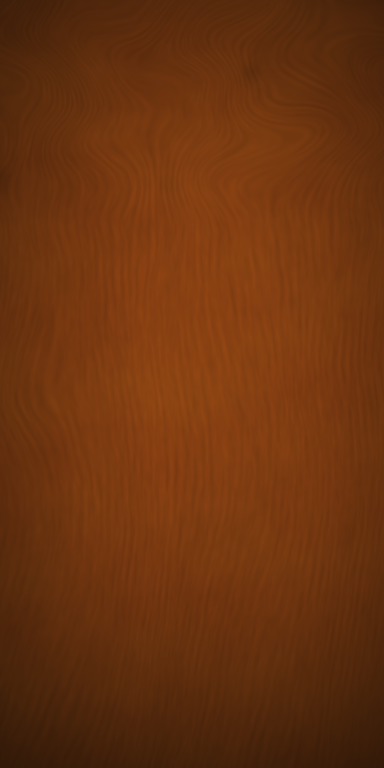
Reproduce this texture procedurally as a Shadertoy shader.

```glsl
#define GLOW_CENTER vec2(0.52, 0.54)
#define GLOW_COLOR vec3(0.545, 0.257, 0.072)
#define SHADE_COLOR vec3(0.035, 0.026, 0.013)
#define GRAIN_LINES 46.0
#define GRAIN_DEPTH 0.030
#define FIBRE_DEPTH 0.075
#define MOTTLE_DEPTH 0.07
#define WARP 0.09

const float TAU = 6.2831853;

// Knots: position in width units, then radius
const vec3 KNOTS[4] = vec3[4](
    vec3(0.00, 1.53, 0.045), vec3(0.65, 1.81, 0.035),
    vec3(0.04, 0.98, 0.130), vec3(0.52, 1.56, 0.110));

vec2 hashGradient(vec2 cell) {
    vec3 q = fract(cell.xyx * vec3(0.1031, 0.1030, 0.0973));
    q += dot(q, q.yzx + 33.33);
    float angle = TAU * fract((q.x + q.y) * q.z);
    return vec2(cos(angle), sin(angle));
}

float gradientNoise(vec2 p) {
    vec2 cell = floor(p), f = fract(p);
    vec2 u = f * f * f * (f * (f * 6.0 - 15.0) + 10.0);
    vec2 e = vec2(0.0, 1.0);
    float a = dot(hashGradient(cell), f);
    float b = dot(hashGradient(cell + e.yx), f - e.yx);
    float c = dot(hashGradient(cell + e.xy), f - e.xy);
    float d = dot(hashGradient(cell + e.yy), f - e.yy);
    return mix(mix(a, b, u.x), mix(c, d, u.x), u.y);
}

float fbm(vec2 p) {
    float sum = 0.0, amp = 0.6;
    for (int i = 0; i < 4; i++) {
        sum += amp * gradientNoise(p);
        p = p * 2.03 + 17.1;
        amp *= 0.5;
    }
    return sum;
}

// Contours of this field are the grain lines
float grainField(vec2 p) {
    float swirl = smoothstep(1.25, 1.85, p.y);
    float lean = max(0.9 - p.y, 0.0);
    float field = p.x + 0.15 * lean * lean;
    field += WARP * gradientNoise(p * vec2(2.6, 1.4) + 4.7);
    field += swirl * (0.30 * gradientNoise(p * vec2(3.0, 5.0) + 9.2)
                    + 0.35 * (p.y - 1.25) * (0.6 - p.x));
    for (int i = 0; i < 4; i++) {
        vec2 offset = (p - KNOTS[i].xy) / KNOTS[i].z;
        field += 0.5 * KNOTS[i].z * exp(-dot(offset, offset) * 0.6);
    }
    return field + 0.006 * gradientNoise(p * vec2(14.0, 9.0));
}

// Soft light falling off toward the borders
float vignette(vec2 uv) {
    vec2 d2 = (uv - GLOW_CENTER) * (uv - GLOW_CENTER);
    return exp(-1.35 * d2.x - 1.5 * d2.y - 4.5 * d2.y * d2.y);
}

void mainImage(out vec4 fragColor, in vec2 fragCoord) {
    vec2 uv = fragCoord / iResolution.xy;
    vec2 p = uv * vec2(1.0, 2.0);
    float field = grainField(p);

    // Growth lines, faded where they become too dense to resolve
    float phase = field * GRAIN_LINES;
    float visible = 1.0 - smoothstep(0.25, 0.6, fwidth(phase));
    float patchy = 0.55 + 0.9 * gradientNoise(p * vec2(5.0, 3.0) + 31.0);
    float lines = sin(TAU * (phase + 0.6 * gradientNoise(p * vec2(9.0, 4.0))));
    float grain = GRAIN_DEPTH * lines * visible * patchy;

    // Fine pores stretched along the grain
    float fibre = gradientNoise(vec2(field * 85.0, p.y * 9.0))
                + 0.6 * gradientNoise(vec2(field * 120.0, p.y * 30.0) + 50.0);
    grain += FIBRE_DEPTH * fibre * (0.35 + 0.65 * visible);

    // Broad stain, stronger and flatter toward the top
    float stain = fbm(p * vec2(2.2, 3.5) + 12.0);
    float top = smoothstep(1.2, 1.7, p.y);
    float mottle = MOTTLE_DEPTH * (1.0 + top) * stain;
    mottle += 0.05 * gradientNoise(vec2(field * 9.0, p.y * 0.8) + 70.0);

    // Dark knot hearts
    float knot = 0.0;
    for (int i = 0; i < 2; i++) {
        vec2 offset = (p - KNOTS[i].xy) / KNOTS[i].z;
        knot += exp(-dot(offset, offset) * vec2(1.6, 1.6).x);
    }

    float light = vignette(uv) * (1.0 + grain + mottle - 0.13 * knot);
    vec3 color = mix(SHADE_COLOR, GLOW_COLOR, light);
    color.g *= 1.0 + 0.08 * stain;
    fragColor = vec4(clamp(color, 0.0, 1.0), 1.0);
}
```
